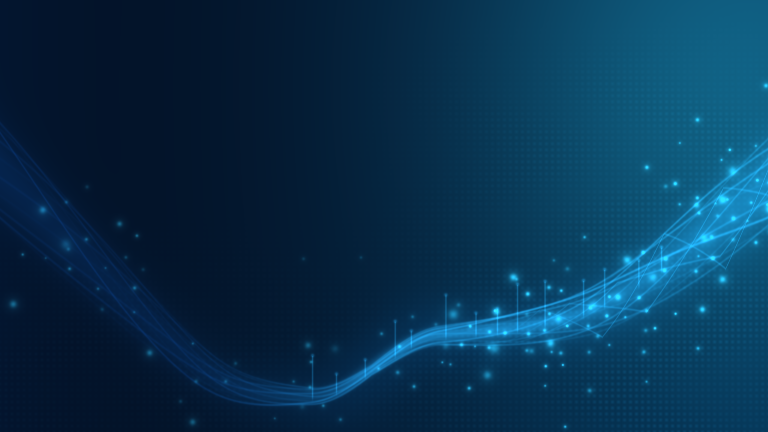
A WebGL 1 fragment shader for this background:

```glsl
precision highp float;
// A dark blue backdrop with a teal glow at upper right and a faint dot grid.
// A twisted ribbon of sine strands follows one smooth curve, with linked
// lines, thin stems and hashed cells of glowing particles around it.
uniform vec2 u_resolution;

float hash(vec2 p) {
  return fract(sin(dot(p, vec2(127.1, 311.7))) * 43758.5);
}

// Smooth ramp: zero for negative t, t for positive t
float softRamp(float t, float w) {
  return 0.5 * (t + sqrt(t * t + w * w));
}

// Height of the ribbon centre, in units of the canvas height
float ribbonHeight(float x) {
  return 0.594 - 1.05 * x + 1.1 * softRamp(x - 0.52, 0.12)
       + 0.13 * smoothstep(0.72, 1.02, x) + 0.8 * softRamp(x - 1.38, 0.15);
}

float thinLine(float d, float width) {
  return exp(-d * d / (width * width));
}

// Glowing dots in jittered cells, denser near the ribbon and to the right
float particles(vec2 p, float cell, float radius, float seed) {
  float light = 0.0;
  vec2 home = floor(p / cell);
  for (int j = -1; j <= 1; j++) {
    for (int i = -1; i <= 1; i++) {
      vec2 id = home + vec2(float(i), float(j));
      vec2 jitter = vec2(hash(id + seed), hash(id + seed + 17.3));
      vec2 c = (id + 0.15 + 0.7 * jitter) * cell;
      float dy = c.y - ribbonHeight(c.x) + 0.01;
      float right = smoothstep(0.8, 1.3, c.x);
      float density = mix(0.16, 0.65, right) * exp(-dy * dy / 0.011)
                    + 0.13 * exp(-dy * dy / 0.05);
      float present = step(hash(id + seed + 41.7), density);
      float size = radius * mix(0.5, 1.0, hash(id + seed + 63.1));
      float power = mix(0.3, 1.0, hash(id + seed + 85.9)) * mix(0.5, 1.0, right);
      float d = length(p - c);
      light += present * power * (thinLine(d, size) + 0.22 * thinLine(d, size * 2.6));
    }
  }
  return light;
}

void main() {
  vec2 p = gl_FragCoord.xy / u_resolution.y;
  p.x *= 1.7778 * u_resolution.y / u_resolution.x;

  // Backdrop: horizontal ramp plus a soft light at upper right
  vec2 toLight = p - vec2(1.69, 0.8);
  vec3 color = mix(vec3(0.012, 0.072, 0.155), vec3(0.018, 0.2, 0.335),
                   smoothstep(0.2, 1.9, p.x));
  color += vec3(0.045, 0.19, 0.195) * exp(-2.8 * dot(toLight, toLight));
  color += vec3(0.0, 0.012, 0.03) * exp(-5.0 * p.x);

  // Fine dot grid, fading toward the left and the top
  vec2 dots = 0.5 + 0.5 * cos(p * 6.2832 / 0.0139);
  float gridMask = smoothstep(0.75, 1.5, p.x) * (1.0 - smoothstep(0.65, 1.0, p.y))
                 + 0.35 * (1.0 - smoothstep(0.15, 0.55, p.y));
  gridMask *= 0.7 + 0.3 * sin(p.x * 13.0 + 2.0 * sin(p.y * 17.0));
  color += vec3(0.01, 0.045, 0.06) * gridMask * (dots.x * dots.y - 0.25);

  // Ribbon frame: signed offset from the centre, corrected for slope
  float center = ribbonHeight(p.x);
  float slope = (ribbonHeight(p.x + 0.01) - center) / 0.01;
  float offset = (p.y - center) / sqrt(1.0 + slope * slope);
  float along = p.x - 0.86;
  float halfWidth = 0.009 + 0.08 * abs(along);
  float lit = smoothstep(0.4, 0.95, p.x);
  vec3 ribbonColor = mix(vec3(0.03, 0.19, 0.43), vec3(0.14, 0.6, 0.8), lit);

  // Wide haze and translucent body, brightest just past the pinch
  color += vec3(0.006, 0.05, 0.085) * mix(0.4, 1.0, lit) * thinLine(offset, 0.085);
  float bright = smoothstep(0.72, 0.9, p.x) * (1.0 - smoothstep(1.15, 1.6, p.x));
  float body = thinLine(offset, halfWidth * 0.8) * mix(0.2, 0.24, lit);
  body += 0.4 * bright * thinLine(offset - 0.004, 0.014);

  // Twisting strands that gather at the pinch
  float strands = 0.0;
  for (int i = 0; i < 11; i++) {
    float k = float(i);
    float path = halfWidth * sin(along * (2.0 + 0.25 * k) + k * 0.61);
    float weight = 0.05 + 0.36 * pow(hash(vec2(k, 3.0)), 2.0);
    strands += weight * thinLine(offset - path, 0.0026);
  }
  strands *= mix(0.75, 1.15, lit);

  // Angular links crossing the right side
  for (int i = 0; i < 3; i++) {
    float k = float(i);
    float zigzag = abs(fract(p.x * (2.1 + 0.7 * k) + k * 0.31) * 2.0 - 1.0) * 2.0 - 1.0;
    strands += 0.24 * smoothstep(1.1, 1.45, p.x)
             * thinLine(offset + 0.008 - zigzag * halfWidth * (0.7 + 0.2 * k), 0.0022);
  }
  color += ribbonColor * (1.0 - exp(-body - strands));

  // Upright stems, each with a small lit tip
  float stems = 0.0;
  for (int i = 0; i < 14; i++) {
    float k = float(i);
    float x = 0.7 + 0.062 * k + 0.035 * hash(vec2(k, 8.0));
    float base = ribbonHeight(x) - 0.015;
    float tip = base + 0.045 + 0.075 * hash(vec2(k, 5.0));
    float span = smoothstep(base, base + 0.02, p.y) * (1.0 - smoothstep(tip - 0.003, tip, p.y));
    stems += 0.35 * span * thinLine(p.x - x, 0.002);
    stems += 0.45 * thinLine(length(p - vec2(x, tip)), 0.004);
  }
  color += vec3(0.1, 0.45, 0.6) * stems;

  // Scattered particles in two sizes
  float sparks = particles(p, 0.043, 0.0048, 2.0) + particles(p, 0.083, 0.0105, 9.0);
  color += vec3(0.13, 0.58, 0.68) * sparks;

  gl_FragColor = vec4(min(color, vec3(0.45, 0.9, 1.0)), 1.0);
}
```
